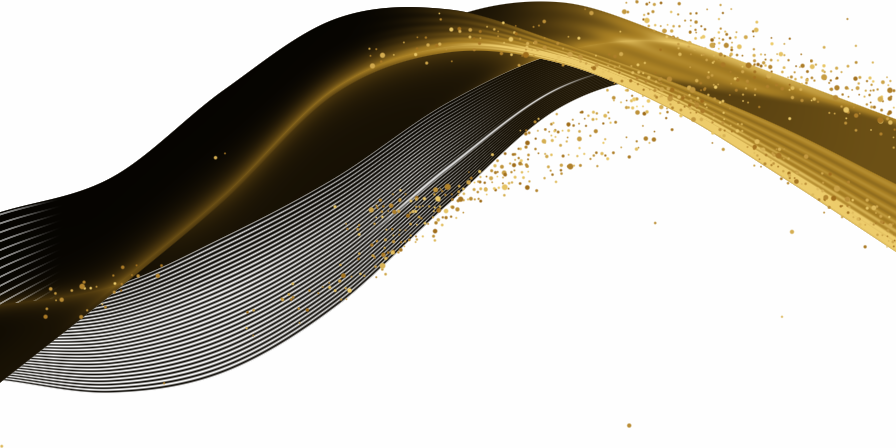
A Shadertoy shader for this background:

```glsl
const vec3 PAPER = vec3(0.995);
const vec3 INK = vec3(0.02, 0.014, 0.004);
const vec3 BRONZE = vec3(0.33, 0.24, 0.06);
const vec3 GOLD = vec3(0.66, 0.50, 0.14);
const vec3 PALE = vec3(0.93, 0.80, 0.42);
const vec3 DUST_DARK = vec3(0.62, 0.42, 0.10);

const float LINE_COUNT = 30.0;
const float STREAK_COUNT = 7.0;
const int DUST_LAYERS = 3;
const float DUST_CELL = 0.013;
const float KNOT_RATE = 4.0;

// Spline heights, evenly spaced from left to right
const float TOP[9] = float[9](0.526, 0.604, 0.799, 0.958, 0.979, 0.906, 0.818, 0.714, 0.589);
const float BACK[9] = float[9](0.40, 0.43, 0.61, 0.805, 0.958, 0.995, 0.919, 0.828, 0.734);
const float ARCH[9] = float[9](0.146, 0.344, 0.552, 0.792, 0.883, 0.859, 0.755, 0.602, 0.438);
const float MID[9] = float[9](0.318, 0.36, 0.471, 0.604, 0.771, 0.883, 0.906, 0.83, 0.75);
const float LOWER[9] = float[9](0.151, 0.122, 0.167, 0.315, 0.544, 0.76, 0.83, 0.79, 0.70);
const float STREAM[9] = float[9](0.20, 0.25, 0.284, 0.367, 0.531, 0.708, 0.779, 0.823, 0.80);

// Catmull-Rom curve through the heights
float curve(float k[9], float x) {
    float s = clamp(x * KNOT_RATE, 0.0, 7.999);
    int i = int(s);
    float f = s - float(i);
    float b = k[i], c = k[i + 1];
    float a = i > 0 ? k[i - 1] : 2.0 * b - c;
    float d = i < 7 ? k[i + 2] : 2.0 * c - b;
    return b + 0.5 * f * (c - a + f * (2.0 * a - 5.0 * b + 4.0 * c - d + f * (3.0 * (b - c) + d - a)));
}

float edge(float d) {
    return clamp(d / max(fwidth(d), 1e-5) + 0.5, 0.0, 1.0);
}

float bell(float d, float width) {
    return exp(-d * d / (width * width));
}

vec3 hash3(vec2 p) {
    vec3 q = fract(p.xyx * vec3(0.1031, 0.1030, 0.0973));
    q += dot(q, q.yxz + 33.33);
    return fract((q.xxy + q.yzz) * q.zyx);
}

vec3 metal(float tone) {
    vec3 c = mix(INK, BRONZE, smoothstep(0.0, 0.4, tone));
    c = mix(c, GOLD, smoothstep(0.3, 0.7, tone));
    return mix(c, PALE, smoothstep(0.65, 1.0, tone));
}

// Chance of a grain at a place
float dustDensity(vec2 p) {
    float x = p.x;
    float drift = bell(p.y - 0.49 - 0.28 * (x - 0.75), 0.03)
        * smoothstep(0.7, 0.85, x) * (1.0 - smoothstep(1.3, 1.6, x));
    float stream = bell(p.y - curve(STREAM, x), 0.035)
        * smoothstep(0.45, 1.0, x) * (1.0 - smoothstep(1.5, 1.8, x));
    float crest = bell(p.y - curve(BACK, x) - 0.02, 0.06) * smoothstep(1.2, 1.6, x);
    float arch = bell(p.y - curve(ARCH, x) - 0.03, 0.03) * smoothstep(0.65, 1.3, x);
    float tail = bell(p.y - curve(MID, x), 0.03)
        * smoothstep(0.08, 0.12, x) * (1.0 - smoothstep(0.3, 0.42, x));
    return 0.32 * drift + 0.42 * stream + 0.42 * crest + 0.45 * arch + 0.12 * tail;
}

void mainImage(out vec4 fragColor, in vec2 fragCoord) {
    float px = 1.0 / iResolution.y;
    vec2 p = fragCoord * px;
    float x = p.x, y = p.y;
    float top = curve(TOP, x), back = curve(BACK, x), arch = curve(ARCH, x);
    float mid = curve(MID, x), lower = curve(LOWER, x);
    float solidLow = min(mid, arch);
    vec3 col = PAPER;

    // Fine lined veil
    float t = (y - lower) / max(mid - lower, 0.02);
    float s = t * LINE_COUNT;
    float blur = min(2.0 * fwidth(s), 0.9);
    float duty = mix(0.48, 0.82, smoothstep(0.45, 1.1, x)) + 0.2 * smoothstep(0.55, 1.0, t);
    float gap = smoothstep(duty - blur, duty + blur, abs(fract(s) * 2.0 - 1.0));
    gap *= 1.0 - 0.9 * smoothstep(0.9, 1.2, x);
    vec3 veil = mix(metal(0.06 + 0.1 * smoothstep(0.9, 1.3, x)), PAPER, gap);
    float glint = bell(t - 0.36, 0.018) * smoothstep(0.8, 0.95, x) * (1.0 - smoothstep(1.2, 1.38, x));
    veil = mix(veil, PAPER, 0.8 * glint);
    col = mix(col, veil, edge(y - lower) * edge(solidLow - y));

    // Rear ribbon with a dark lens on the right
    float lensTop = back - mix(0.10, 0.012, smoothstep(1.45, 2.0, x));
    float lens = smoothstep(0.02, -0.01, y - lensTop) * smoothstep(1.4, 1.55, x);
    float tone = 0.12 + 0.52 * smoothstep(1.05, 1.5, x);
    tone += 0.06 * sin((back - y) * 160.0) * smoothstep(1.1, 1.5, x);
    tone += 0.25 * exp(-abs(y - mid) / 0.015) * smoothstep(0.9, 1.4, x);
    tone = mix(tone, 0.34 + 0.1 * smoothstep(1.5, 2.0, x), lens);
    tone += 0.18 * exp(-abs(y - arch) / 0.035) * smoothstep(0.3, 0.6, x);
    col = mix(col, metal(tone), edge(max(top, back) - y) * edge(y - solidLow));

    // Front ribbon, black turning to gold
    float u = (top - y) / max(top - arch, 0.02);
    float warm = smoothstep(0.75, 1.45, x);
    float ridge = exp(-abs(y - arch - 0.012) / mix(0.025, 0.014, warm));
    tone = 0.03 + 0.62 * warm + 0.10 * smoothstep(0.3, 1.0, u);
    tone += ridge * mix(0.3, 0.5, smoothstep(0.4, 0.95, x)) * smoothstep(0.1, 0.4, x);
    tone += 0.09 * warm * sin(6.2832 * STREAK_COUNT * u * (0.6 + 0.4 * u));
    tone += 0.2 * exp(-abs(y - mid) / 0.02) * (1.0 - smoothstep(0.3, 0.45, x));
    vec3 front = metal(tone);
    float comb = smoothstep(0.5, 1.0, sin(u * 120.0)) * (1.0 - smoothstep(0.0, 0.14, x));
    front = mix(front, PAPER, 0.55 * comb * step(mid, y));
    col = mix(col, front, edge(top - y) * edge(y - arch));

    // Gold dust on jittered grids
    for (int i = 0; i < DUST_LAYERS; i++) {
        float size = DUST_CELL * (1.0 + 0.45 * float(i));
        vec2 cell = floor(p / size);
        vec3 h = hash3(cell + 71.0 * float(i));
        vec3 g = hash3(cell + 37.0 * float(i) + 191.0);
        vec2 grain = (cell + 0.3 + 0.4 * h.xy) * size;
        float radius = size * mix(0.12, 0.28, g.x * g.x);
        float dotMask = smoothstep(px, -px, length(p - grain) - radius);
        dotMask *= step(h.z, dustDensity(grain));
        col = mix(col, mix(DUST_DARK, PALE, g.y), dotMask);
    }

    fragColor = vec4(col, 1.0);
}
```
